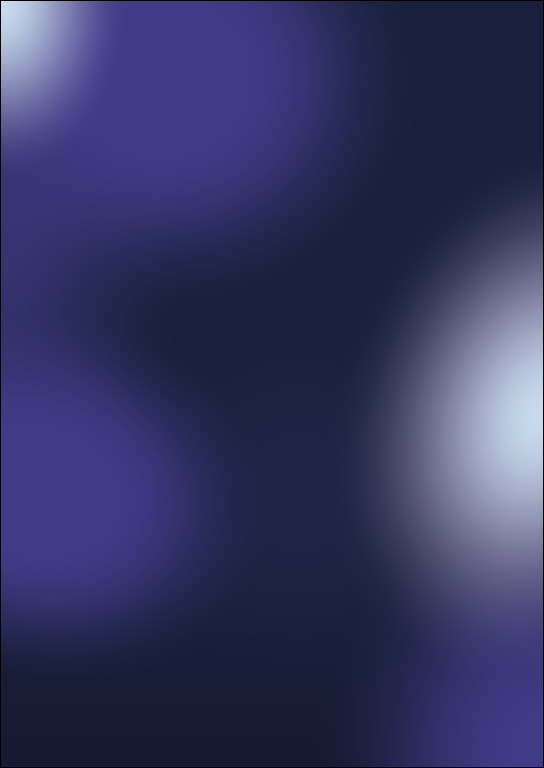
Write a Shadertoy shader that draws this background.

```glsl
const vec2 PAGE = vec2(0.707, 1.0);
const vec3 NAVY = vec3(0.098, 0.127, 0.235);
const vec3 MIDNIGHT = vec3(0.090, 0.103, 0.195);
const vec3 VIOLET = vec3(0.255, 0.230, 0.530);
const vec3 ICE = vec3(0.780, 0.860, 0.930);
const vec3 MAUVE_SHIFT = vec3(0.03, -0.18, -0.05);

// Soft tilted ellipse: 1 inside the core fraction, 0 at the radius
float glow(vec2 p, vec2 center, vec2 radius, float angle, float core) {
    vec2 q = p - center;
    float c = cos(angle), s = sin(angle);
    q = vec2(c * q.x + s * q.y, c * q.y - s * q.x) / radius;
    return 1.0 - smoothstep(core, 1.0, length(q));
}

// Combine two light amounts without exceeding one
float screen(float a, float b) {
    return 1.0 - (1.0 - a) * (1.0 - b);
}

// Blend toward ice, warming the half-lit rim
vec3 addIce(vec3 color, float amount, float warmth) {
    return mix(color, ICE, amount) + MAUVE_SHIFT * warmth * amount * (1.0 - amount);
}

// Antialiased line around the page edge
float frame(vec2 p, vec2 page, float width, float pixel) {
    vec2 inset = min(p, page - p);
    float d = min(inset.x, inset.y);
    return 1.0 - smoothstep(width - 0.5 * pixel, width + 0.5 * pixel, d);
}

void mainImage(out vec4 fragColor, in vec2 fragCoord) {
    vec2 p = fragCoord / iResolution.xy * PAGE;

    // Dark ground
    vec3 color = mix(MIDNIGHT, NAVY, smoothstep(0.0, 0.25, p.y));

    // Violet clouds
    float violet = glow(p, vec2(0.21, 0.90), vec2(0.34, 0.31), 0.0, 0.3);
    violet = screen(violet, 0.7 * glow(p, vec2(0.0, 0.70), vec2(0.25, 0.45), 0.0, 0.0));
    violet = screen(violet, glow(p, vec2(0.05, 0.36), vec2(0.31, 0.25), -0.25, 0.3));
    violet = screen(violet, glow(p, vec2(0.706, 0.02), vec2(0.30, 0.35), 0.0, 0.1));
    violet = screen(violet, 0.15 * glow(p, vec2(0.39, 0.36), vec2(0.25), 0.0, 0.0));
    color = mix(color, VIOLET, violet);

    // Icy lights at the right edge and upper left corner
    color = addIce(color, glow(p, vec2(0.706, 0.46), vec2(0.27, 0.37), -0.35, 0.0), 1.0);
    color = addIce(color, glow(p, vec2(0.0, 1.0), vec2(0.17, 0.24), 0.0, 0.0), 0.3);

    // Thin dark border
    color *= 1.0 - frame(p, PAGE, 0.0013, 1.0 / iResolution.y);

    fragColor = vec4(color, 1.0);
}
```
